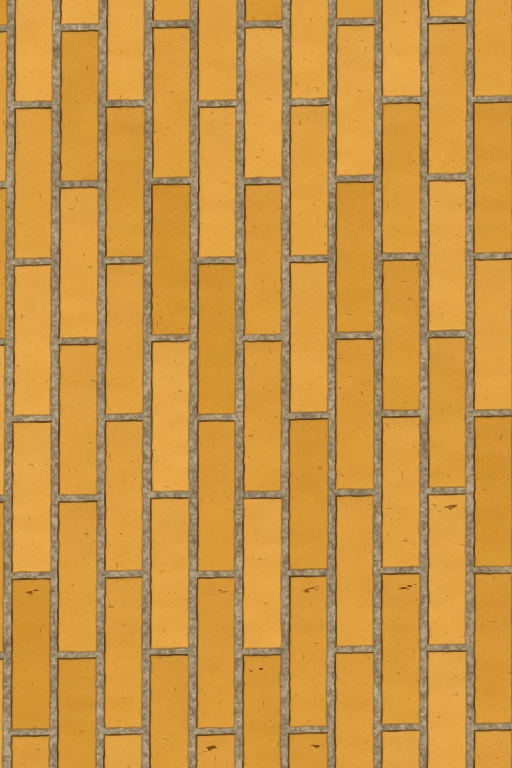
Give the GLSL for this texture, as a Shadertoy shader.

```glsl
float hash(vec2 p) {
    vec3 q = fract(vec3(p.xyx) * 0.1031);
    q += dot(q, q.yzx + 33.33);
    return fract((q.x + q.y) * q.z);
}

float noise(vec2 p) {
    vec2 i = floor(p), f = fract(p);
    f = f * f * (3.0 - 2.0 * f);
    return mix(mix(hash(i), hash(i + vec2(1, 0)), f.x),
               mix(hash(i + vec2(0, 1)), hash(i + vec2(1, 1)), f.x), f.y);
}

float box(vec2 p, vec2 halfSize) {
    vec2 e = abs(p) - halfSize;
    return length(max(e, 0.0)) + min(max(e.x, e.y), 0.0);
}

void mainImage(out vec4 fragColor, in vec2 fragCoord) {
    vec2 p = fragCoord / iResolution.y;
    float pixel = 1.0 / iResolution.y;

    // Slight lean of the wall
    vec2 wall = p;
    wall.x += 0.005 * (1.0 - p.y) * (1.0 - 1.5 * p.x);
    wall.y -= 0.015 * p.x;

    // Upright running bond: every other column shifts by half a brick
    vec2 pitch = vec2(0.0598, 0.2043);
    float column = floor((wall.x - 0.0143) / pitch.x);
    float shift = 0.4535 + 0.5 * pitch.y * mod(column, 2.0);
    shift += 0.003 * (hash(vec2(column + 20.0, 3.0)) - 0.5);
    float row = floor((wall.y - shift) / pitch.y);
    vec2 id = vec2(column, row) + 40.0;
    vec2 local = wall - vec2(0.0143, shift) - (vec2(column, row) + 0.5) * pitch;

    // Brick outline with small irregularities
    vec2 halfSize = 0.5 * pitch - vec2(0.0051, 0.0042);
    halfSize.x += 0.0012 * (hash(id + 7.0) - 0.5);
    float dist = box(local, halfSize) + 0.0011 * (noise(p * 110.0) - 0.5);
    float brickMask = smoothstep(0.7 * pixel, -0.7 * pixel, dist);

    // Glazed face: tone per brick, soft mottling, fine grain
    float tone = hash(id);
    vec3 brick = mix(vec3(0.82, 0.575, 0.195), vec3(0.90, 0.655, 0.295), tone);
    brick *= 1.0 - 0.14 * local.y;
    brick += 0.025 * (noise(p * vec2(25.0, 60.0)) - 0.5);
    brick += 0.025 * (noise(p * 420.0) - 0.5);
    brick *= 1.0 - 0.16 * smoothstep(0.91, 0.99, noise(p * 210.0 + 31.0));

    // Occasional brown scuffs near the upper end
    vec2 scuffAt = vec2(0.02 * (hash(id + 3.0) - 0.5), halfSize.y - 0.018);
    vec2 offset = local - scuffAt;
    offset.y -= 0.25 * offset.x;
    float scuff = 1.0 - smoothstep(0.4, 1.0, length(offset / vec2(0.016, 0.004)));
    scuff *= smoothstep(0.5, 0.75, noise(p * vec2(150.0, 380.0)));
    brick = mix(brick, vec3(0.38, 0.22, 0.07), 0.8 * scuff * step(0.86, hash(id + 11.0)));

    // Sandy mortar
    float grain = 0.6 * noise(p * 330.0) + 0.4 * noise(p * 170.0 + 9.0);
    vec3 mortar = mix(vec3(0.47, 0.40, 0.29), vec3(0.76, 0.69, 0.57), grain);
    mortar *= 0.95 + 0.1 * noise(p * 30.0);

    // Shadow lines at the edges, deepest on the left and top
    vec2 edge = abs(local) - halfSize;
    float darkSide = edge.x > edge.y ? step(local.x, 0.0) : step(0.0, local.y);
    float rim = 1.0 - smoothstep(0.0003, 0.0019, abs(dist + 0.0003));
    rim *= mix(0.35, 0.85, darkSide) * (0.6 + 0.5 * noise(p * 60.0 + 5.0));
    vec3 color = mix(mortar, brick, brickMask);
    color = mix(color, vec3(0.31, 0.20, 0.08), rim);
    color *= 1.0 - 0.08 * darkSide * brickMask * smoothstep(-0.005, 0.0, dist);

    fragColor = vec4(clamp(color, 0.0, 1.0), 1.0);
}
```
